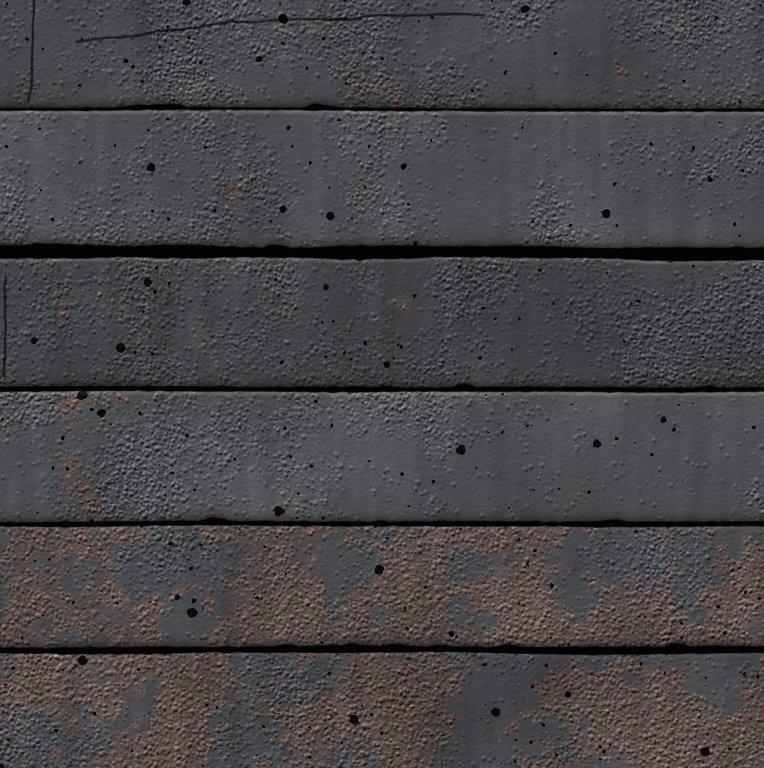
This texture is drawn by a Shadertoy shader. Its source:

```glsl
// Six stacked slabs of dark weathered concrete split by uneven black gaps.
// Each slab mixes smooth slate, raised grit, rust crust, pits and cracks;
// a height field is lit from above by comparing two nearby heights.

const int GAPS = 5;
// Gap centre height and half width, bottom to top
const vec2 gapShape[GAPS] = vec2[](
    vec2(0.154, 0.0044), vec2(0.318, 0.0032), vec2(0.493, 0.0032),
    vec2(0.671, 0.0078), vec2(0.858, 0.0021));
// Slab tone, rust bias, grit bias, grit change from left to right
const vec4 slabLook[GAPS + 1] = vec4[](
    vec4(0.96, 0.07, 0.10, 0.0), vec4(0.96, 0.09, 0.10, 0.1),
    vec4(1.06, -0.42, -0.02, -0.5), vec4(0.88, -0.46, 0.12, 0.0),
    vec4(1.06, -0.44, 0.03, -0.3), vec4(0.96, -0.38, 0.16, 0.15));

const vec3 SLATE = vec3(0.286, 0.292, 0.305);
const vec3 RUST = vec3(0.355, 0.298, 0.278);
const vec3 FLECK = vec3(0.52, 0.36, 0.29);
const vec3 DUST = vec3(0.46, 0.45, 0.44);
const vec3 VOID = vec3(0.012, 0.012, 0.016);

vec2 hash2(vec2 c) {
    vec3 q = fract(c.xyx * vec3(0.1031, 0.1030, 0.0973));
    q += dot(q, q.yzx + 33.33);
    return fract((q.xx + q.yz) * q.zy);
}

float corner(vec2 cell, vec2 offset) {
    return dot(hash2(cell) * 2.0 - 1.0, offset);
}

float gradientNoise(vec2 p) {
    vec2 c = floor(p), f = p - c, e = vec2(1, 0);
    vec2 u = f * f * f * (f * (f * 6.0 - 15.0) + 10.0);
    return 1.3 * mix(mix(corner(c, f), corner(c + e, f - e), u.x),
        mix(corner(c + e.yx, f - e.yx), corner(c + 1.0, f - 1.0), u.x), u.y);
}

float fbm(vec2 p) {
    float sum = 0.0, amp = 0.6;
    for (int i = 0; i < 4; i++) {
        sum += amp * gradientNoise(p);
        p = mat2(1.6, 1.2, -1.2, 1.6) * p + 7.3;
        amp *= 0.55;
    }
    return sum;
}

// Highest of the round domes scattered one per cell
float domes(vec2 p, float density, float minSize, float maxSize) {
    vec2 c = floor(p);
    float top = 0.0;
    for (int j = -1; j <= 1; j++)
    for (int i = -1; i <= 1; i++) {
        vec2 cell = c + vec2(i, j);
        vec2 pick = hash2(cell + 57.0);
        vec2 away = p - cell - hash2(cell);
        float size = mix(minSize, maxSize, pick.y);
        float dome = size * max(0.0, 1.0 - dot(away, away) / (size * size));
        top = max(top, dome * step(pick.x, density));
    }
    return top;
}

float relief(vec2 p, float grit) {
    return domes(p * 165.0, 0.06 + 0.75 * grit, 0.25, 0.65)
        + 0.8 * domes(p * 88.0 + 31.0, 0.02 + 0.32 * grit, 0.2, 0.5)
        + (0.12 + 0.35 * grit) * gradientNoise(p * 210.0)
        + 0.35 * fbm(p * 45.0);
}

float segmentDistance(vec2 p, vec2 a, vec2 b) {
    vec2 ab = b - a;
    return length(p - a - ab * clamp(dot(p - a, ab) / dot(ab, ab), 0.0, 1.0));
}

void mainImage(out vec4 fragColor, in vec2 fragCoord) {
    vec2 p = fragCoord / iResolution.y;
    float pixel = 1.0 / iResolution.y;

    // Slab index and distances to the gap overhead and underfoot
    int slab = 0;
    float overhead = 1.0, underfoot = 1.0;
    for (int i = 0; i < GAPS; i++) {
        float lane = float(i) * 7.31 + 0.4;
        float mid = gapShape[i].x + 0.004 * gradientNoise(vec2(p.x * 3.0, lane));
        float chip = max(0.0, gradientNoise(vec2(p.x * 19.0, lane + 3.0)) - 0.25);
        float reach = gapShape[i].y * (1.0 + 0.35 * gradientNoise(vec2(p.x * 8.0, lane)))
            + 0.0012 * gradientNoise(vec2(p.x * 75.0, lane));
        if (p.y > mid) {
            slab = i + 1;
            underfoot = min(underfoot, p.y - mid - reach - 0.014 * chip);
        } else overhead = min(overhead, mid - p.y - reach);
    }
    vec4 look = slabLook[slab];
    vec2 q = p + float(slab) * vec2(3.7, 1.9);

    // Patches of grit and rust
    float gritField = fbm(q * 6.0 + 11.0) + look.z + look.w * (p.x - 0.5);
    float rustField = fbm(q * vec2(7.0, 9.0)) + 0.22 * gradientNoise(q * 48.0) + look.y;
    float rust = smoothstep(-0.1, 0.12, rustField);
    float grit = max(smoothstep(-0.15, 0.4, gritField), 0.8 * rust);

    // Base colour, stains and scattered flecks
    vec3 color = mix(SLATE * look.x, RUST, rust * 0.85);
    color *= 1.0 + 0.28 * fbm(q * 4.0 + 23.0) + 0.10 * gradientNoise(q * vec2(50.0, 5.0));
    color = mix(color, DUST, 0.3 * smoothstep(0.25, 0.7, fbm(q * 9.0 + 41.0)));
    float fleck = smoothstep(0.3, 0.5, gradientNoise(q * 120.0 + 5.0));
    float fleckArea = smoothstep(0.0, 0.4, fbm(q * 5.0 + 67.0) + 0.3 * (0.4 - p.x));
    color = mix(color, FLECK, fleck * grit * max(0.7 * fleckArea, 0.35 * rust));

    // Light from above and slightly left
    float slope = relief(q, grit) - relief(q + vec2(-0.0008, 0.002), grit);
    color *= clamp(1.0 + slope * (0.75 + 0.45 * grit), 0.3, 1.9);

    // Pits and cracks
    vec2 bent = q + 0.002 * vec2(gradientNoise(q * 130.0), gradientNoise(q * 130.0 + 9.0));
    float pit = max(domes(bent * 15.0, 0.22, 0.04, 0.11) * 15.0,
        domes(bent * 42.0 + 3.0, 0.2, 0.05, 0.13) * 9.0);
    color = mix(color, VOID, 0.9 * smoothstep(0.1, 0.6, pit));
    vec2 w = p + 0.007 * vec2(fbm(p * 14.0), fbm(p * 14.0 + 5.0));
    float crack = min(segmentDistance(w, vec2(0.10, 0.944), vec2(0.30, 0.972)),
        segmentDistance(w, vec2(0.30, 0.972), vec2(0.63, 0.982)));
    crack = min(crack, segmentDistance(w, vec2(0.038, 0.87), vec2(0.045, 1.0)));
    crack = min(crack, segmentDistance(w, vec2(0.005, 0.51), vec2(0.008, 0.64)));
    color *= 1.0 - 0.6 * smoothstep(0.0028, 0.0006, crack);

    // Lit upper rim, shaded lower edge, then the gaps
    float rim = smoothstep(0.0065, 0.002, overhead) * (0.75 + 0.6 * gradientNoise(q * 35.0));
    color += 0.13 * rim * (look.y < 0.0 ? 1.0 : 0.35);
    color *= 1.0 - 0.5 * exp(-max(underfoot, 0.0) / 0.006);
    float solid = smoothstep(-pixel, pixel, min(overhead, underfoot));
    fragColor = vec4(mix(VOID, color, solid), 1.0);
}
```
